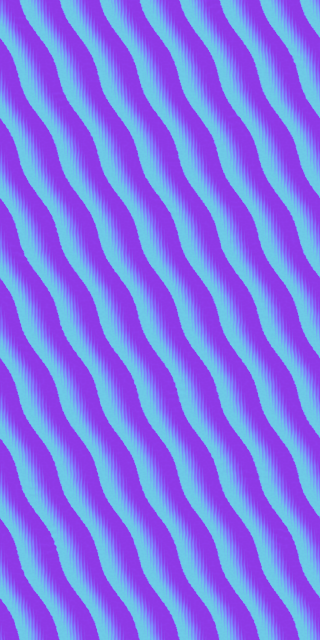
Write a Shadertoy shader that draws this pattern.

```glsl
// Slanted wavy ribbons, crisp on one side and combed into fine streaks on the other.
#define ACROSS 8.0          // ribbons across the canvas width
#define DOWN 8.0            // ribbons down the canvas height
#define OFFSET 0.51         // ribbon phase at the lower left
#define SWAY 0.08           // sway of the crisp edge, in ribbons
#define FADE_START 0.20     // where the combed fade begins
#define FADE_END 0.71       // where the combed fade ends
#define EDGE_SOFT 0.045     // softness of the crisp edge
#define STREAKS 100.0       // streaks across the canvas width
#define COMB 0.055          // reach of the streaks, in ribbons
#define GRAIN 0.035         // strength of the surface grain
#define PURPLE vec3(0.56, 0.225, 0.905)
#define CYAN vec3(0.43, 0.795, 0.90)

const float TAU = 6.2831853;

vec2 hash2(vec2 cell) {
    vec2 h = vec2(dot(cell, vec2(127.1, 311.7)), dot(cell, vec2(269.5, 183.3)));
    return fract(sin(h) * 43758.55);
}

// Distance to the nearest scattered point
float cellNoise(vec2 p) {
    vec2 cell = floor(p);
    vec2 local = fract(p);
    float nearest = 2.0;
    for (int j = -1; j <= 1; j++) {
        for (int i = -1; i <= 1; i++) {
            vec2 neighbor = vec2(i, j);
            vec2 delta = neighbor + hash2(cell + neighbor) - local;
            nearest = min(nearest, dot(delta, delta));
        }
    }
    return sqrt(nearest);
}

// Slow irregular drift from layered sines
float drift(vec2 p) {
    float sum = 0.0;
    float amplitude = 0.5;
    for (int i = 0; i < 3; i++) {
        sum += amplitude * sin(p.x + 1.7 * sin(p.y));
        p = mat2(1.6, 1.2, -1.2, 1.6) * p + 2.3;
        amplitude *= 0.5;
    }
    return sum;
}

// Purple to cyan, with blue lifted in the middle
vec3 ribbonColor(float t) {
    return mix(PURPLE, CYAN, t) + vec3(0.0, 0.0, 0.31 * t * (1.0 - t));
}

void mainImage(out vec4 fragColor, in vec2 fragCoord) {
    vec2 uv = fragCoord / iResolution.xy;
    vec2 p = fragCoord / iResolution.x;

    // Surface detail: fine grain, stretched fibers, faint worn ripples
    float grain = cellNoise(p * vec2(95.0, 130.0)) - 0.5;
    float fibers = cellNoise(p * vec2(90.0, 32.0)) - 0.5;
    float worn = smoothstep(0.55, 0.85, drift(p * 9.0 + 1.4));
    float ripple = worn * sin(TAU * 42.0 * (p.y + 0.02 * sin(14.0 * p.x)));

    // Position across one ribbon, measured from its crisp edge
    float sway = SWAY * sin(TAU * (0.552 - DOWN * uv.y));
    float phase = ACROSS * uv.x + DOWN * uv.y + OFFSET;
    float across = fract(phase - sway + 0.025 * grain + 0.008 * ripple);

    // Combed fade on one side, crisp edge on the other
    float bend = 1.2 * drift(p * vec2(23.0, 31.0));
    float comb = COMB * (cos(TAU * STREAKS * p.x + bend) + 0.9 * fibers);
    float faded = across + 0.5 * sway + comb;
    float edge = max(EDGE_SOFT, 1.5 * ACROSS / iResolution.x);
    float cyan = 1.0 - smoothstep(FADE_START, FADE_END, faded);
    cyan *= smoothstep(0.0, edge, across);

    // Grain tints the ramp slightly and shades the surface
    float shade = GRAIN * (grain + 0.4 * ripple);
    vec3 color = ribbonColor(clamp(cyan + shade, 0.0, 1.0));
    color *= 1.0 + 0.6 * shade;
    fragColor = vec4(clamp(color, 0.0, 1.0), 1.0);
}
```
